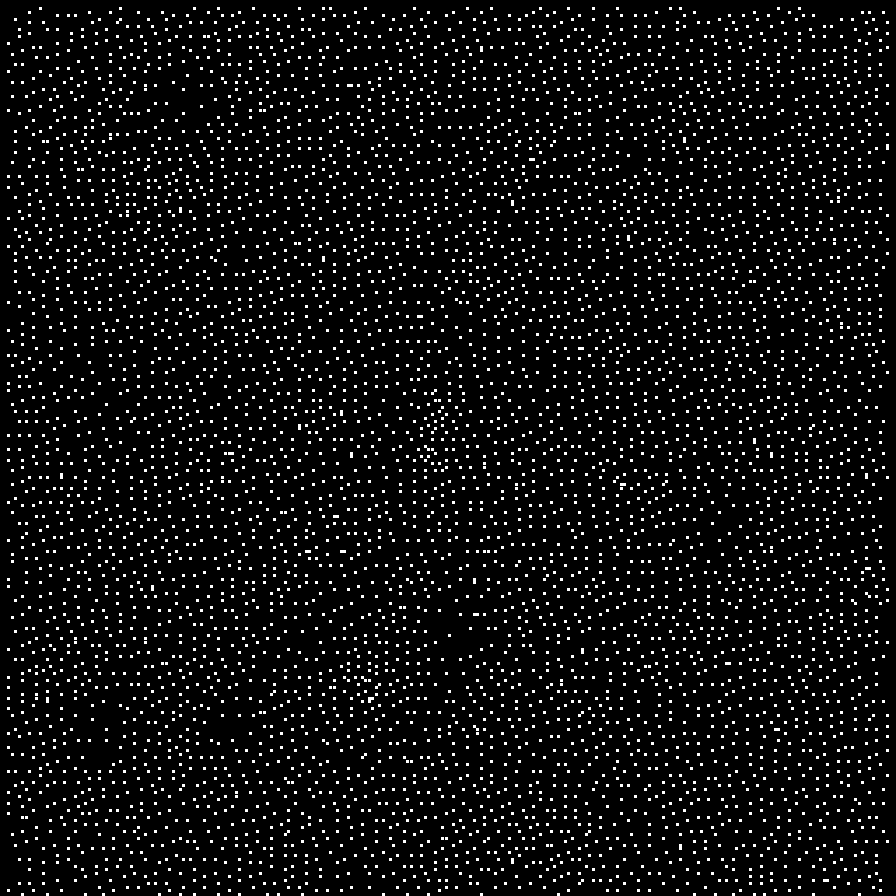
Give the GLSL for this pattern, as a three.js fragment shader.

```glsl
varying vec2 vUv;

vec2 hash2(vec2 p) {
  return fract(sin(vec2(dot(p, vec2(127.1, 311.7)), dot(p, vec2(269.5, 183.3)))) * 43758.55);
}

// Local stretch: positive amounts crowd the dots, negative ones thin them.
vec2 swell(vec2 p, vec2 center, vec2 radius, float amount) {
  vec2 d = p - center;
  vec2 n = d / radius;
  return d * amount * exp(-dot(n, n));
}

// Maps the canvas to a bent, slanted lattice with one dot per unit cell.
vec2 lattice(vec2 p) {
  vec2 q = p;

  // Layered sines vary the slant of the rows.
  q.x += 0.005 * sin(p.y * 41.0 + 3.0 * sin(p.x * 9.0)) + 0.002 * sin(p.y * 93.0 + p.x * 37.0);
  q.y += 0.005 * sin(p.x * 37.0 + 2.5 * sin(p.y * 11.0)) + 0.002 * sin(p.x * 87.0 - p.y * 51.0);

  // Crowded areas.
  q += swell(p, vec2(0.485, 0.51), vec2(0.035, 0.085), 0.6);
  q += swell(p, vec2(0.54, 0.69), vec2(0.05, 0.04), 0.3);
  q += swell(p, vec2(0.42, 0.23), vec2(0.055), 0.35);
  q += swell(p, vec2(0.65, 0.22), vec2(0.045), 0.3);
  q += swell(p, vec2(0.16, 0.79), vec2(0.08), 0.2);
  q += swell(p, vec2(0.55, 0.07), vec2(0.17, 0.06), 0.15);

  // Thinned areas.
  q += swell(p, vec2(0.26, 0.19), vec2(0.045), -0.45);
  q += swell(p, vec2(0.51, 0.30), vec2(0.04, 0.08), -0.4);
  q += swell(p, vec2(0.21, 0.89), vec2(0.055), -0.3);
  q += swell(p, vec2(0.80, 0.41), vec2(0.055), -0.35);
  q += swell(p, vec2(0.11, 0.19), vec2(0.05), -0.3);
  q += swell(p, vec2(0.12, 0.57), vec2(0.09), -0.2);

  return mat2(75.3, -27.6, 20.6, 70.6) * q;
}

void main() {
  // Dots snap to a fine square grid.
  vec2 square = floor(vUv * 256.0);
  vec2 mid = (square + 0.5) / 256.0;
  vec2 g = lattice(mid);
  vec2 stepX = lattice(mid + vec2(1.0 / 256.0, 0.0)) - g;
  vec2 stepY = lattice(mid + vec2(0.0, 1.0 / 256.0)) - g;
  float det = stepX.x * stepY.y - stepX.y * stepY.x;

  // Light the square that holds a jittered lattice site.
  float lit = 0.0;
  for (int j = -1; j <= 1; j++) {
    for (int i = -1; i <= 1; i++) {
      vec2 cell = floor(g) + vec2(float(i), float(j));
      vec2 d = cell + 0.5 + 0.42 * (hash2(cell) - 0.5) - g;
      vec2 offset = abs(vec2(d.x * stepY.y - d.y * stepY.x, d.y * stepX.x - d.x * stepX.y) / det);
      lit = max(lit, step(max(offset.x, offset.y), 0.5));
    }
  }

  // Narrow dark margin at the left, right and top.
  lit *= step(2.0, square.x) * step(square.x, 253.0) * step(square.y, 253.0);

  // Square dot with soft edges.
  vec2 f = abs(fract(vUv * 256.0) - 0.5);
  float dotMask = 1.0 - smoothstep(0.4, 0.5, max(f.x, f.y));
  gl_FragColor = vec4(vec3(lit * dotMask), 1.0);
}
```
